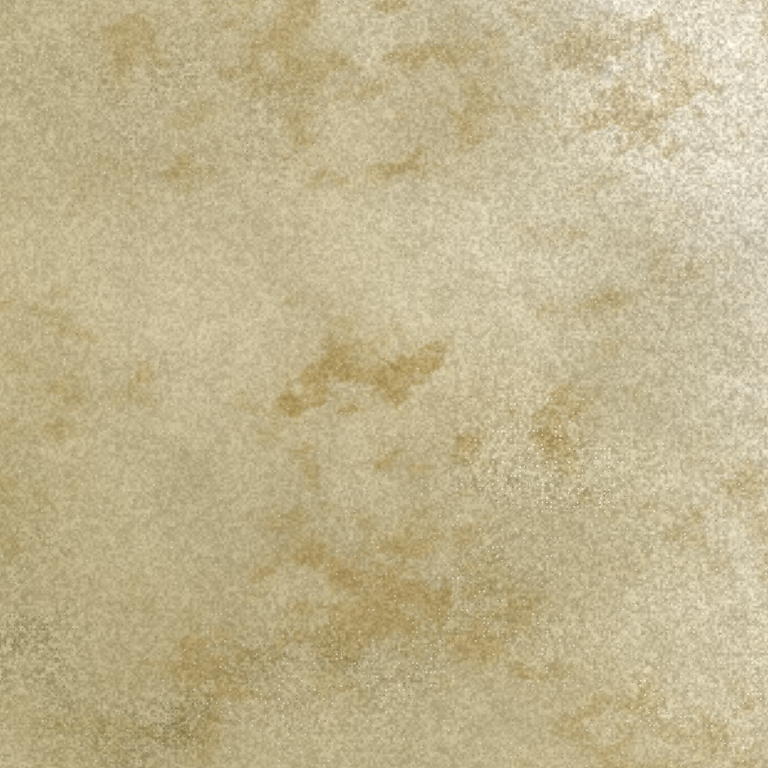
Give the GLSL for this texture, as a three.js fragment shader.

```glsl
// Aged champagne plaster: a cream ground, brighter towards the upper right,
// stained with ragged ochre patches and covered with fine metallic grain.
// Layered value noise shapes the stains; jittered cell dots make the glints.

varying vec2 vUv;

const vec3 SHADE_COLOR  = vec3(0.705, 0.655, 0.490);
const vec3 CREAM_COLOR  = vec3(0.800, 0.755, 0.620);
const vec3 SILVER_COLOR = vec3(0.875, 0.855, 0.795);
const vec3 OCHRE_COLOR  = vec3(0.640, 0.535, 0.290);
const vec3 SOOT_COLOR   = vec3(0.470, 0.435, 0.300);
const vec3 GLINT_COLOR  = vec3(0.960, 0.945, 0.880);

const vec2 PATCH_SCALE   = vec2(4.5, 6.0);
const vec2 VEIN_SCALE    = vec2(17.0, 25.0);
const float STAIN_AMOUNT = 0.72;
const float MOTTLE       = 0.15;
const float GRAIN_CELLS  = 310.0;
const float GRAIN_AMOUNT = 0.10;
const float SPECK_CELLS  = 185.0;

float hash(vec2 p) {
  vec3 q = fract(p.xyx * 0.1031);
  q += dot(q, q.yzx + 33.33);
  return fract((q.x + q.y) * q.z);
}

float valueNoise(vec2 p) {
  vec2 cell = floor(p);
  vec2 f = fract(p);
  f = f * f * (3.0 - 2.0 * f);
  float low = mix(hash(cell), hash(cell + vec2(1.0, 0.0)), f.x);
  float high = mix(hash(cell + vec2(0.0, 1.0)), hash(cell + 1.0), f.x);
  return mix(low, high, f.y);
}

float fbm(vec2 p) {
  float sum = 0.0;
  float total = 0.0;
  float amplitude = 1.0;
  for (int i = 0; i < 5; i++) {
    sum += amplitude * valueNoise(p);
    total += amplitude;
    amplitude *= 0.58;
    p = mat2(1.6, 1.2, -1.2, 1.6) * p + 17.3;
  }
  return sum / total;
}

// Soft round zone that fades out from its centre
float zone(vec2 p, vec2 center, vec2 radius) {
  vec2 d = (p - center) / radius;
  return exp(-dot(d, d));
}

// Scattered soft dots; density is the share of cells that hold one
float specks(vec2 p, float cells, float density, float seed) {
  vec2 grid = p * cells;
  vec2 id = floor(grid) + seed;
  vec2 jitter = vec2(hash(id + 7.1), hash(id + 23.7)) - 0.5;
  float radius = mix(0.22, 0.40, hash(id + 41.3));
  float d = length(fract(grid) - 0.5 - jitter * 0.22);
  float present = 1.0 - smoothstep(density * 0.7, density, hash(id));
  return present * (1.0 - smoothstep(radius * 0.35, radius, d));
}

void main() {
  vec2 uv = vUv;
  float cloud = fbm(uv * 3.2 + 5.0);
  float tatter = fbm(uv * 13.0 + 60.0);
  float ragged = smoothstep(0.30, 0.66, tatter);

  // Where the metal shows: silver sheen, sooty grain, bright glints
  float sheen = smoothstep(0.95, 1.85, uv.x * 1.1 + uv.y * 0.8 + (cloud - 0.5) * 0.9);
  float soot = zone(uv, vec2(0.65, 0.29), vec2(0.11, 0.09))
             + zone(uv, vec2(0.24, 0.05), vec2(0.14, 0.06))
             + zone(uv, vec2(0.02, 0.15), vec2(0.08, 0.13))
             + zone(uv, vec2(0.44, 0.12), vec2(0.13, 0.05))
             + zone(uv, vec2(0.20, 0.87), vec2(0.18, 0.11)) * 0.6;
  soot = clamp(soot, 0.0, 1.0) * ragged;
  float glitter = zone(uv, vec2(0.70, 0.32), vec2(0.18, 0.17))
                + zone(uv, vec2(0.98, 0.08), vec2(0.18, 0.14))
                + zone(uv, vec2(0.42, 0.08), vec2(0.16, 0.07)) * 0.8;
  glitter = clamp(glitter * (0.3 + 0.7 * ragged) + sheen * 0.6, 0.0, 1.0);

  // Cream ground, shaded along the left and lower edges
  float light = 0.50 + 0.42 * zone(uv, vec2(0.38, 0.68), vec2(0.42, 0.40));
  light -= 0.45 * zone(uv, vec2(0.0), vec2(0.40, 0.45));
  light -= 0.22 * (1.0 - smoothstep(0.0, 0.22, uv.x));
  vec3 color = mix(SHADE_COLOR, CREAM_COLOR, clamp(light, 0.0, 1.0));
  color = mix(color, SILVER_COLOR, sheen * 0.85);
  color += MOTTLE * (cloud - 0.5) + 0.07 * (tatter - 0.5);

  // Ochre stains: broad patches broken up by fine veins
  vec2 warp = vec2(cloud, tatter) * 0.06;
  float patches = smoothstep(0.44, 0.66, fbm(uv * PATCH_SCALE + 31.0));
  float veins = smoothstep(0.45, 0.68, fbm((uv + warp) * VEIN_SCALE + 90.0));
  float stain = patches * (0.15 + 0.85 * veins);
  stain *= 0.45 + 0.55 * zone(uv, vec2(0.42, 0.50), vec2(0.45, 0.42));
  color = mix(color, OCHRE_COLOR, stain * STAIN_AMOUNT);

  // Fine grain, coarser and stronger where the metal shows
  float metal = max(max(soot, glitter), sheen);
  float grain = valueNoise(uv * GRAIN_CELLS) - 0.5;
  grain += 0.6 * (valueNoise(uv * GRAIN_CELLS * 0.57 + 200.0) - 0.5);
  color = mix(color, SOOT_COLOR, soot * 0.22);
  color += grain * GRAIN_AMOUNT * (1.0 + 0.9 * metal);

  // Dark specks and bright glints
  float dark = specks(uv, SPECK_CELLS, 0.04 + 0.42 * soot + 0.14 * glitter, 300.0);
  float bright = specks(uv, SPECK_CELLS * 0.93, 0.04 + 0.28 * glitter + 0.08 * soot, 700.0);
  color = mix(color, SOOT_COLOR, dark * (0.28 + 0.30 * soot));
  color = mix(color, GLINT_COLOR, bright * (0.35 + 0.45 * glitter));

  gl_FragColor = vec4(clamp(color, 0.0, 1.0), 1.0);
}
```
